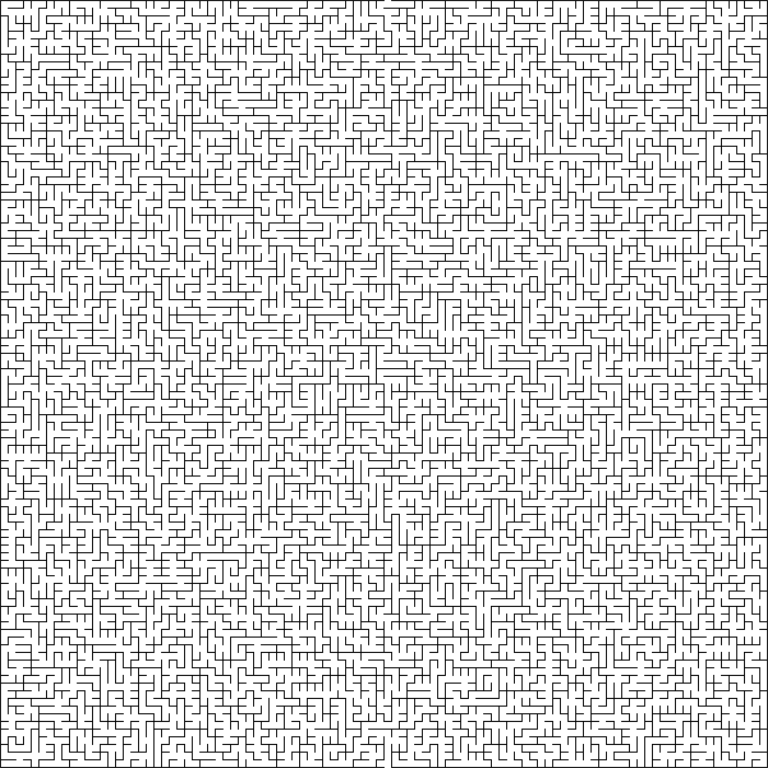
Give the GLSL for this pattern, as a Shadertoy shader.

```glsl
// Draws a dense square maze: thin black walls on white, with a gap at top and bottom.

const vec3  PAPER       = vec3(1.0);
const vec3  INK         = vec3(0.0);
const int   CELLS       = 100;     // maze cells along each side
const float WALL_WIDTH  = 0.0014;  // share of the canvas height
const float FILTER_SIZE = 1.2;     // antialiasing box, in pixels
const int   GATE_CELL   = 50;      // column of the two openings
const int   WINDOW      = 8;       // posts per side of the local loop search
const int   SWEEPS      = 6;       // flood passes through that window

float hash(vec2 p) {
    return fract(sin(dot(p, vec2(12.9898, 78.233))) * 43758.5453);
}

ivec2 stepAlong(int axis) {
    return axis == 0 ? ivec2(1, 0) : ivec2(0, 1);
}

// Random rank of the edge leaving a post along +axis; the border ranks first.
float edgeRank(ivec2 post, int axis) {
    ivec2 end = post + stepAlong(axis);
    if (min(post.x, post.y) < 0 || max(end.x, end.y) > CELLS) return 2.0;
    int side = axis == 0 ? post.y : post.x;
    if (side == 0 || side == CELLS) return 0.0;
    return hash(vec2(post) + 0.37 * float(axis));
}

// An edge is a wall unless lower ranked edges already join its two ends,
// so the walls form a minimum spanning tree (Kruskal's rule, tested locally).
bool isWall(ivec2 post, int axis) {
    float rank = edgeRank(post, axis);
    if (rank > 1.0) return false;
    if (rank == 0.0) return axis == 1 || post.x != GATE_CELL;

    // One bit per post: links to the right and upward.
    uint linkRight[WINDOW], linkUp[WINDOW], reached[WINDOW];
    int center = WINDOW / 2 - 1;
    float limit = rank - 1e-5;
    for (int y = 0; y < WINDOW; y++) {
        linkRight[y] = 0u;
        linkUp[y] = 0u;
        reached[y] = 0u;
        for (int x = 0; x < WINDOW; x++) {
            ivec2 q = post + ivec2(x, y) - center;
            if (edgeRank(q, 0) < limit) linkRight[y] |= 1u << uint(x);
            if (edgeRank(q, 1) < limit) linkUp[y] |= 1u << uint(x);
        }
    }

    // Flood from one end, sweeping up and down in turn.
    reached[center] = 1u << uint(center);
    ivec2 goal = ivec2(center) + stepAlong(axis);
    for (int s = 0; s < SWEEPS; s++) {
        for (int i = 0; i < WINDOW; i++) {
            int y = s % 2 == 0 ? i : WINDOW - 1 - i;
            uint row = reached[y];
            if (y > 0) row |= reached[y - 1] & linkUp[y - 1];
            if (y < WINDOW - 1) row |= reached[y + 1] & linkUp[y];
            for (int k = 0; k < 4; k++) {
                row |= ((row & linkRight[y]) << 1) | ((row >> 1) & linkRight[y]);
            }
            reached[y] = row;
        }
        if (((reached[goal.y] >> uint(goal.x)) & 1u) == 1u) return false;
    }
    return true;
}

// Share of a box of the given radius around x that lies between lo and hi.
float overlap(float lo, float hi, float x, float radius) {
    return max(0.0, min(hi, x + radius) - max(lo, x - radius)) / (2.0 * radius);
}

void mainImage(out vec4 fragColor, in vec2 fragCoord) {
    // Grid units, with the border walls just inside the canvas.
    float pitch = (1.0 - WALL_WIDTH) / float(CELLS);
    vec2 p = (fragCoord / iResolution.y - 0.5 * WALL_WIDTH) / pitch;
    float radius = 0.5 * FILTER_SIZE / (iResolution.y * pitch);
    float halfWall = 0.5 * WALL_WIDTH / pitch;

    ivec2 post = clamp(ivec2(floor(p + 0.5)), ivec2(0), ivec2(CELLS));
    vec2 local = p - vec2(post);

    // The post itself, then the four arms that may leave it.
    float ink = overlap(-halfWall, halfWall, local.x, radius)
              * overlap(-halfWall, halfWall, local.y, radius);
    for (int k = 0; k < 4; k++) {
        int axis = k % 2;
        bool forward = k < 2;
        vec2 q = axis == 0 ? local : local.yx;
        float along = forward ? q.x : -q.x;
        float cover = overlap(halfWall, 1.0, along, radius)
                    * overlap(-halfWall, halfWall, q.y, radius);
        if (cover > 0.0) {
            ivec2 start = forward ? post : post - stepAlong(axis);
            if (isWall(start, axis)) ink += cover;
        }
    }
    fragColor = vec4(mix(PAPER, INK, clamp(ink, 0.0, 1.0)), 1.0);
}
```
